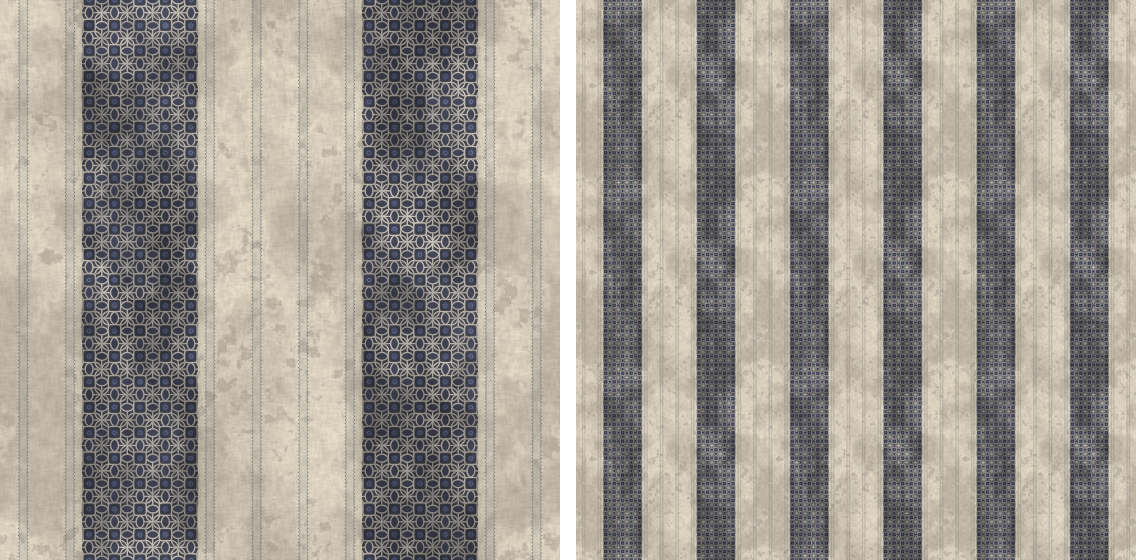
Left, the tile; right, the same tile 3 across and 3 down.
This pattern is drawn by a Shadertoy shader. Its source:

```glsl
const float CELLS = 22.0;           // medallions across and down
const float BANDS = 2.0;            // patterned bands across
const float BAND_HALF = 0.1034;     // half width of a band
const float SEAMS = 12.0;           // stitched seam pairs across
const float SEAM_HALF = 0.0072;     // half distance within a pair
const float STITCHES = 160.0;       // zigzags down the height
const float STITCH_SWING = 0.0011;
const float STITCH_WIDTH = 0.0010;
const float LINE_HALF = 0.027;      // ornament line, in cells

const vec3 PALE = vec3(0.865, 0.825, 0.755);
const vec3 TAN = vec3(0.745, 0.705, 0.640);
const vec3 STAIN = vec3(0.52, 0.49, 0.45);
const vec3 THREAD = vec3(0.40, 0.40, 0.42);
const vec3 SLATE = vec3(0.235, 0.235, 0.265);
const vec3 BLUE = vec3(0.235, 0.260, 0.365);
const vec3 ORNAMENT = vec3(0.665, 0.645, 0.610);

float hash(vec2 p, float seed) {
    uvec3 v = uvec3(p, seed) * uvec3(1597u, 3812u, 7919u) + 1013u;
    uint n = v.x * 73u ^ v.y * 1973u ^ v.z * 9277u;
    n = (n ^ (n >> 15)) * 26699u;
    n = (n ^ (n >> 13)) * 31337u;
    return float((n ^ (n >> 16)) & 65535u) / 65535.0;
}

// Value noise that wraps after a whole number of lattice steps
float wrapNoise(vec2 uv, vec2 period, float seed) {
    vec2 p = uv * period;
    vec2 i = floor(p), f = p - i;
    f = f * f * f * (f * (f * 6.0 - 15.0) + 10.0);
    vec2 a = mod(i, period), b = mod(i + 1.0, period);
    return mix(mix(hash(a, seed), hash(vec2(b.x, a.y), seed), f.x),
               mix(hash(vec2(a.x, b.y), seed), hash(b, seed), f.x), f.y);
}

float fbm(vec2 uv, vec2 period, float seed) {
    float sum = 0.0, gain = 0.5;
    for (int k = 0; k < 6; k++) {
        sum += gain * wrapNoise(uv, period, seed + float(k));
        period *= 2.0;
        gain *= 0.56;
    }
    return sum / 1.10;
}

float fill(float d, float aa) {
    return 1.0 - smoothstep(-0.6 * aa, 0.6 * aa, d);
}

// Pointed lens: x runs along its length
float lens(vec2 p, float halfLength, float halfWidth) {
    float r = (halfLength * halfLength + halfWidth * halfWidth) / (2.0 * halfWidth);
    return length(vec2(p.x, abs(p.y) + r - halfWidth)) - r;
}

float roundSquare(vec2 p, float size, float radius) {
    vec2 q = abs(p) - size + radius;
    return length(max(q, 0.0)) + min(max(q.x, q.y), 0.0) - radius;
}

vec3 ornament(vec2 uv, float aa, float wear) {
    vec2 q = abs(fract(uv * CELLS + vec2(0.0, 0.5)) - 0.5);
    q = vec2(max(q.x, q.y), min(q.x, q.y));

    // Lenses between medallions, petals and spokes around cell corners
    float medal = roundSquare(q, 0.245, 0.11);
    float eye = lens(q - vec2(0.5, 0.0), 0.25, 0.155);
    vec2 diagonal = vec2(q.x + q.y, q.y - q.x) * 0.70711;
    float petal = lens(diagonal - vec2(0.515, 0.0), 0.19, 0.065);
    float spoke = max(abs(q.x - 0.5), 0.155 - q.y);
    float line = min(min(abs(medal), abs(eye)), min(abs(petal), spoke));

    vec3 color = mix(SLATE, BLUE, 0.35 * fill(eye, aa));
    color = mix(color, ORNAMENT, fill(line - LINE_HALF, aa) * (0.78 + 0.22 * wear));

    // Blue medallion with a dark rim and a small pale eyelet
    float radius = length(q);
    color = mix(color, BLUE, fill(radius - 0.165, aa));
    color = mix(color, SLATE * 0.85, fill(abs(radius - 0.165) - 0.018, aa));
    color = mix(color, ORNAMENT, 0.35 * fill(abs(radius - 0.065) - 0.015, aa));
    return color;
}

void mainImage(out vec4 fragColor, in vec2 fragCoord) {
    vec2 uv = fragCoord / iResolution.xy;
    float px = 1.0 / min(iResolution.x, iResolution.y);

    // Shared weathering
    vec2 warp = vec2(fbm(uv, vec2(6.0), 11.0), fbm(uv, vec2(6.0), 23.0)) - 0.5;
    float clouds = fbm(uv + 0.09 * warp, vec2(7.0, 5.0), 37.0);
    float flakes = fbm(uv + 0.05 * warp, vec2(14.0, 11.0), 51.0);
    float grit = fbm(uv, vec2(48.0), 67.0);
    float weave = wrapNoise(uv, vec2(90.0, 360.0), 83.0)
                + wrapNoise(uv, vec2(360.0, 90.0), 97.0) - 1.0;

    // Plaster ground with ragged flakes and stains
    float tone = 0.55 * smoothstep(0.36, 0.64, clouds)
               + 0.45 * smoothstep(0.46, 0.54, 0.65 * flakes + 0.35 * clouds);
    vec3 color = mix(TAN, PALE, tone);
    float stain = smoothstep(0.53, 0.70, grit) * smoothstep(0.46, 0.64, flakes);
    color = mix(color, STAIN, 0.40 * stain);
    color *= 1.0 + 0.055 * weave + 0.14 * (grit - 0.5);

    // Paired zigzag seams over a cool strip
    float seam = abs(fract(uv.x * SEAMS) - 0.5) / SEAMS;
    float strip = fill(seam - SEAM_HALF, px);
    color = mix(color, color * vec3(0.95, 0.965, 0.97), strip);
    float zigzag = abs(fract(uv.y * STITCHES) - 0.5) * 4.0 - 1.0;
    float stitch = abs(seam - SEAM_HALF - STITCH_SWING * zigzag) - STITCH_WIDTH;
    float dash = 0.65 + 0.35 * zigzag;
    color = mix(color, THREAD, fill(stitch, px) * dash * (0.50 + 0.5 * grit));

    // Patterned bands, unevenly faded, with a slightly frayed edge
    vec3 tile = ornament(uv, CELLS * px, smoothstep(0.35, 0.65, flakes));
    tile *= 0.84 + 0.34 * smoothstep(0.32, 0.66, clouds);
    tile *= 1.0 + 0.08 * weave + 0.25 * (grit - 0.5);
    float band = abs(fract(uv.x * BANDS) - 0.5) / BANDS - BAND_HALF;
    color *= 1.0 - 0.07 * exp(-max(band, 0.0) * 180.0);
    color = mix(color, tile, fill(band + 0.003 * (grit - 0.5), px));

    fragColor = vec4(clamp(color, 0.0, 1.0), 1.0);
}
```
